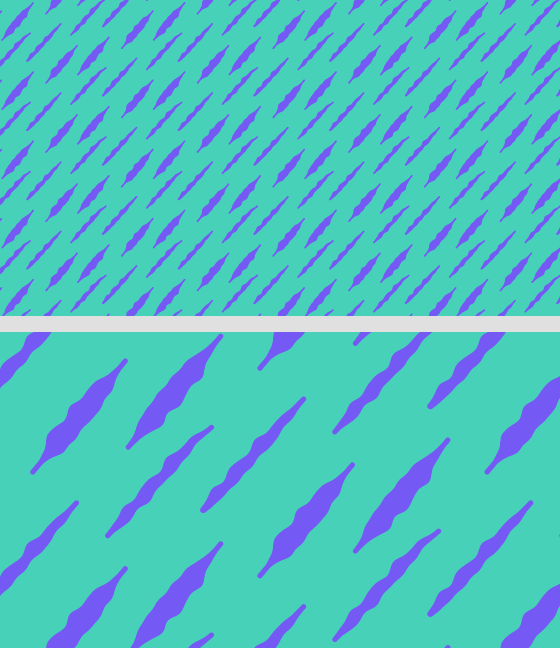
Top, the full canvas; bottom, a detail of the centre.
Write a Shadertoy shader that draws this pattern.

```glsl
// Slanted, wavy violet brush dashes on a mint ground.
// Four dashes (two fat, two thin) repeat on a half-drop lattice; each is a
// capsule whose radius and centre line vary along its length.

const vec2 PITCH = vec2(0.2396, 0.2190);  // column spacing, row spacing

// Offset from the nearest copy of a motif; every other column drops half a row.
vec2 halfDrop(vec2 p, vec2 centre) {
    vec2 q = p - centre;
    float column = round(q.x / PITCH.x);
    q -= column * PITCH * vec2(1.0, 0.5);
    q.y -= PITCH.y * round(q.y / PITCH.y);
    return q;
}

// Signed distance to a dash running from -axis to +axis.
// taper: where the swelling starts, fills, begins to thin and ends (-1 to 1).
float dash(vec2 q, vec2 axis, float swell, vec4 taper, float hook, float phase) {
    float halfLength = length(axis);
    vec2 dir = axis / halfLength;
    float along = dot(q, dir);
    float across = dot(q, vec2(-dir.y, dir.x));
    float s = clamp(along / halfLength, -1.0, 1.0);

    float body = smoothstep(taper.x, taper.y, s) * (1.0 - smoothstep(taper.z, taper.w, s));
    float ripple = 0.0011 * sin(13.0 * s + phase) + 0.0005 * sin(23.0 * s + 2.0 * phase);
    float radius = 0.0027 + body * (swell + ripple);

    // Sway the centre line so that the two edges ripple independently.
    float centreLine = 0.0011 * body * sin(15.0 * s + 2.3 * phase)
                     + hook * (0.3 - smoothstep(0.65, 1.0, s));
    float beyond = max(abs(along) - halfLength + 0.0027, 0.0);
    return length(vec2(beyond, across - centreLine)) - radius;
}

void mainImage(out vec4 fragColor, in vec2 fragCoord) {
    vec2 p = fragCoord / iResolution.y;
    vec2 fatAxis = vec2(0.0505, 0.0606);
    vec2 thinAxis = vec2(0.0549, 0.0606);

    // Fat dashes
    float d = dash(halfDrop(p, vec2(0.1949, 0.7965)), fatAxis, 0.0090,
                   vec4(-0.82, -0.43, 0.30, 0.88), 0.0, 0.6);
    d = min(d, dash(halfDrop(p, vec2(0.2956, 0.8227)), fatAxis, 0.0090,
                    vec4(-0.95, -0.36, 0.25, 0.90), 0.0, 2.4));

    // Thin dashes, the first with a hooked upper tip
    d = min(d, dash(halfDrop(p, vec2(0.2792, 0.7285)), thinAxis, 0.0040,
                    vec4(-1.00, -0.50, 0.35, 0.95), 0.0045, 4.1));
    d = min(d, dash(halfDrop(p, vec2(0.3787, 0.7563)), thinAxis, 0.0042,
                    vec4(-1.10, -0.55, 0.25, 1.00), 0.0, 5.3));

    float ink = clamp(0.5 - d * iResolution.y, 0.0, 1.0);
    vec3 mint = vec3(0.28, 0.82, 0.72);
    vec3 violet = vec3(0.46, 0.35, 0.96);
    fragColor = vec4(mix(mint, violet, ink), 1.0);
}
```
